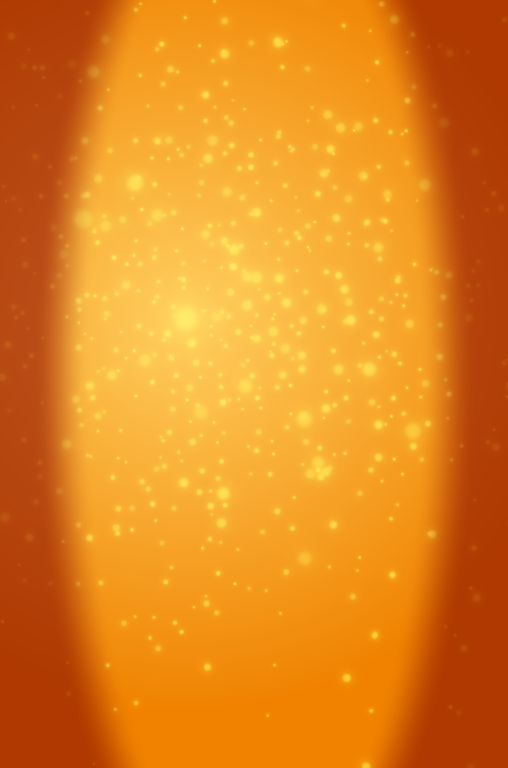
A Shadertoy shader for this background:

```glsl
// A warm amber oval with a soft rim over burnt orange, lit by an off-centre glow.
// Yellow sparkles are scattered by hashed grids of three sizes; they gather
// near the middle, thin out downwards and fade beyond the rim.

#define OVAL_CENTER vec2(0.502, 0.5)
#define OVAL_RADII vec2(0.381, 0.69)
#define RIM_BLUR 0.056
#define GLOW_CENTER vec2(0.366, 0.585)
#define GLOW_REACH 0.77
#define SWARM_CENTER vec2(0.47, 0.60)
#define SWARM_SPREAD vec2(0.46, 0.34)
#define SPARK_ALPHA 0.92
#define RIM_SPARK_ALPHA 0.15

const vec3 GLOW_COLOR  = vec3(1.0, 0.81, 0.37);
const vec3 AMBER_COLOR = vec3(0.94, 0.51, 0.0);
const vec3 RUST_COLOR  = vec3(0.685, 0.225, 0.0);
const vec3 RUST_LIT    = vec3(0.75, 0.34, 0.14);
const vec3 SPARK_COLOR = vec3(1.0, 0.87, 0.23);
const vec3 SPARK_LIT   = vec3(1.0, 0.94, 0.42);

vec3 hash3(vec2 cell) {
    vec3 h = fract(cell.xyx * vec3(0.1031, 0.1030, 0.0973));
    h += dot(h, h.yxz + 33.33);
    return fract((h.xxy + h.yzz) * h.zyx);
}

// Approximate signed distance to an ellipse
float ellipseDistance(vec2 p, vec2 radii) {
    float k = length(p / radii);
    return k * (k - 1.0) / max(length(p / (radii * radii)), 1e-4);
}

// Firm disc with a wide faint halo
float spark(float dist, float radius) {
    float t = dist / radius;
    return 0.65 * exp(-t * t * t * t) + 0.3 * exp(-t * t * 0.3);
}

// Chance of a sparkle at a place in canvas units
float swarmDensity(vec2 uv) {
    vec2 d = (uv - SWARM_CENTER) / SWARM_SPREAD;
    return exp(-dot(d, d));
}

// One grid of sparkles; returns the light left uncovered
float sparkLayer(vec2 p, float aspect, float cells, float radius, float fill, float focus) {
    vec2 home = floor(p * cells);
    float uncovered = 1.0;
    for (int j = -1; j <= 1; j++) {
        for (int i = -1; i <= 1; i++) {
            vec2 cell = home + vec2(i, j);
            vec3 place = hash3(cell + cells * 3.7);
            vec3 look = hash3(cell + cells * 8.3 + 51.0);
            vec2 center = (cell + place.xy) / cells;
            float chance = fill * pow(swarmDensity(center / vec2(1.0, aspect)), focus);
            float size = radius * mix(0.65, 1.4, look.x * look.x);
            float strength = mix(0.55, 1.0, look.y) * step(place.z, chance);
            uncovered *= 1.0 - strength * spark(length(p - center), size);
        }
    }
    return uncovered;
}

void mainImage(out vec4 fragColor, in vec2 fragCoord) {
    vec2 uv = fragCoord / iResolution.xy;
    float aspect = iResolution.y / iResolution.x;
    vec2 scale = vec2(1.0, aspect);
    vec2 p = uv * scale;

    // Off-centre light on the oval and, weaker, on its surround
    float glowDist = length(p - GLOW_CENTER * scale);
    float glow = clamp(1.0 - glowDist / GLOW_REACH, 0.0, 1.0);
    vec3 inside = mix(AMBER_COLOR, GLOW_COLOR, glow);
    vec3 outside = mix(RUST_COLOR, RUST_LIT, glow);

    // Fine, middle and large sparkles, plus the bright heart of the glow
    float uncovered = sparkLayer(p, aspect, 28.0, 0.0040, 0.62, 0.9);
    uncovered *= sparkLayer(p, aspect, 19.0, 0.0072, 0.95, 1.1);
    uncovered *= sparkLayer(p, aspect, 10.0, 0.0135, 0.85, 1.8);
    uncovered *= 1.0 - spark(glowDist, 0.024);
    float sparks = 1.0 - uncovered;
    vec3 sparkColor = mix(SPARK_COLOR, SPARK_LIT, glow);
    inside = mix(inside, sparkColor, sparks * SPARK_ALPHA);
    outside = mix(outside, SPARK_COLOR, sparks * RIM_SPARK_ALPHA);

    // Blurred rim
    float rim = ellipseDistance((uv - OVAL_CENTER) * scale, OVAL_RADII * scale);
    vec3 color = mix(inside, outside, smoothstep(-RIM_BLUR, RIM_BLUR, rim));
    fragColor = vec4(color, 1.0);
}
```
